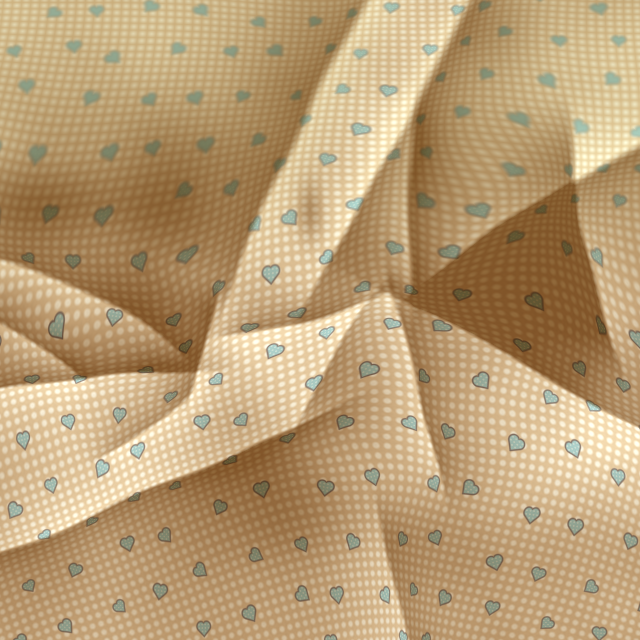
Reproduce this texture procedurally as a Shadertoy shader.

```glsl
// Draped cotton cloth printed with pale dots and small outlined teal hearts, lying in soft folds.
#define DOTS 66.0
#define DOT_RADIUS 0.30
#define HEARTS 11.3
#define HEART_SIZE 0.245
#define OUTLINE 0.05
#define CLOTH vec3(0.87, 0.745, 0.58)
#define DOT_COLOR vec3(0.96, 0.905, 0.81)
#define HEART_COLOR vec3(0.64, 0.74, 0.70)
#define LINE_COLOR vec3(0.51, 0.43, 0.38)
#define SHADOW_TINT vec3(0.63, 0.51, 0.36)
#define LIGHT_TINT vec3(1.08, 1.12, 1.15)

struct Drape { vec2 cloth; float light; };

vec2 hash2(vec2 p) {
    vec3 q = fract(p.xyx * vec3(0.1031, 0.1030, 0.0973));
    q += dot(q, q.yzx + 33.33);
    return fract((q.xx + q.yz) * q.zy);
}

float corner(vec2 cell, vec2 offset) {
    return dot(hash2(cell) * 2.0 - 1.0, offset);
}

// Gradient noise, roughly -0.7 to 0.7
float noise(vec2 p) {
    vec2 i = floor(p), f = fract(p), u = f * f * (3.0 - 2.0 * f), e = vec2(1, 0);
    return mix(mix(corner(i, f), corner(i + e, f - e), u.x),
               mix(corner(i + e.yx, f - e.yx), corner(i + 1.0, f - 1.0), u.x), u.y);
}

// Heart with its tip at the origin, about one unit tall
float heart(vec2 p) {
    p.x = abs(p.x);
    if (p.x + p.y > 1.0) return length(p - vec2(0.25, 0.75)) - 0.3536;
    vec2 notch = p - vec2(0, 1), side = p - 0.5 * max(p.x + p.y, 0.0);
    return sqrt(min(dot(notch, notch), dot(side, side))) * sign(p.x - p.y);
}

// Bowed crease from a to b: lit on its left, shaded and foreshortened on its right
void fold(inout Drape s, vec2 p, vec2 a, vec2 b, float bow, float litWidth, float darkWidth, float depth) {
    vec2 along = b - a, normal = normalize(vec2(-along.y, along.x));
    float t = dot(p - a, along) / dot(along, along), tc = clamp(t, 0.0, 1.0);
    float d = dot(p - a, normal) - 4.0 * bow * tc * (1.0 - tc);
    float ends = smoothstep(-0.12, 0.25, t) * (1.0 - smoothstep(0.75, 1.12, t));
    float lit = exp(-abs(d) / litWidth), dark = exp(-abs(d) / darkWidth);
    float crisp = 0.004 + 0.008 * smoothstep(0.4, 1.0, p.y);
    float side = smoothstep(-crisp, crisp, d);
    s.light += depth * ends * mix(-dark, 0.7 * lit, side);
    s.cloth += normal * d * depth * ends * mix(1.8 * dark, 0.7 * lit, side);
}

float glow(vec2 p, vec2 center, vec2 radius) {
    vec2 q = (p - center) / radius;
    return exp(-dot(q, q));
}

Drape drapery(vec2 p) {
    vec2 w = p + 0.014 * vec2(noise(p * 7.0), noise(p * 7.0 + 40.0));
    Drape s = Drape(p, 0.52 + 0.34 * noise(p * 4.0 + 9.0) + 0.12 * noise(p * 9.0));
    // Long raised tube
    fold(s, w, vec2(0.638, 1.1), vec2(0.345, 0.5), -0.022, 0.07, 0.08, 0.5);
    fold(s, w, vec2(0.47, 0.51), vec2(0.79, 1.1), 0.0, 0.04, 0.09, 0.6);
    fold(s, w, vec2(0.345, 0.55), vec2(0.295, 0.37), 0.0, 0.05, 0.06, 0.5);
    // Central peak and its arms
    fold(s, w, vec2(0.61, 0.547), vec2(0.34, 0.472), 0.012, 0.06, 0.04, 0.6);
    fold(s, w, vec2(1.1, 0.28), vec2(0.57, 0.56), 0.0, 0.08, 0.08, 0.55);
    fold(s, w, vec2(0.69, 0.22), vec2(0.60, 0.57), -0.012, 0.05, 0.05, 0.5);
    fold(s, w, vec2(0.46, 0.33), vec2(0.60, 0.56), 0.01, 0.08, 0.08, 0.42);
    fold(s, w, vec2(0.66, -0.1), vec2(0.58, 0.22), 0.0, 0.07, 0.08, 0.36);
    // Right side
    fold(s, w, vec2(0.63, 0.53), vec2(1.1, 0.82), 0.018, 0.07, 0.1, 0.6);
    fold(s, w, vec2(0.89, 0.82), vec2(0.97, 0.43), -0.02, 0.08, 0.09, 0.6);
    fold(s, w, vec2(0.645, 0.5), vec2(0.65, 0.86), 0.008, 0.04, 0.05, 0.45);
    // Left side
    fold(s, w, vec2(-0.1, 0.1), vec2(0.54, 0.375), -0.012, 0.06, 0.06, 0.55);
    fold(s, w, vec2(0.34, 0.42), vec2(-0.1, 0.375), -0.01, 0.07, 0.05, 0.6);
    fold(s, w, vec2(0.29, 0.44), vec2(-0.1, 0.61), -0.035, 0.04, 0.08, 0.5);
    fold(s, w, vec2(0.14, 0.4), vec2(-0.07, 0.53), -0.01, 0.03, 0.04, 0.45);
    fold(s, w, vec2(0.31, 0.4), vec2(0.15, 0.28), 0.01, 0.04, 0.04, 0.45);
    // Broad light and hollows
    s.light += 0.22 * glow(p, vec2(0.12, 0.95), vec2(0.35, 0.18));
    s.light += 0.25 * glow(p, vec2(0.92, 0.9), vec2(0.2, 0.12));
    s.light += 0.3 * glow(p, vec2(0.95, 0.28), vec2(0.2, 0.1));
    s.light -= 0.42 * glow(p, vec2(0.27, 0.7), vec2(0.1, 0.13));
    s.light -= 0.35 * glow(p, vec2(0.05, 0.68), vec2(0.18, 0.06));
    s.light -= 0.45 * glow(p, vec2(0.485, 0.67), vec2(0.02, 0.045));
    s.light -= 0.25 * glow(p, vec2(0.46, 0.22), vec2(0.12, 0.1));
    return s;
}

// The print bends over the peak and recedes toward the top
vec2 printCoord(vec2 p, vec2 cloth) {
    float x = cloth.x - 0.62, bend = sqrt(x * x + 0.02);
    float sway = 0.36 * (1.0 - smoothstep(0.1, 1.0, p.y));
    vec2 uv = cloth + sway * vec2(-x / bend * (cloth.y - 0.25), bend);
    uv += 0.03 * vec2(noise(p * 2.5 + 3.0), noise(p * 2.5 + 17.0));
    return vec2(uv.x - 0.5, uv.y) * (1.0 + vec2(0.12, 0.3) * uv.y);
}

void mainImage(out vec4 fragColor, in vec2 fragCoord) {
    vec2 p = fragCoord / iResolution.y;
    Drape s = drapery(p);
    vec2 uv = printCoord(p, s.cloth);
    float pixel = 0.6 * length(fwidth(uv));

    // Focus lies on the front and on the tube
    float tube = (p.x - 0.43 - 0.52 * (p.y - 0.53)) / 0.08;
    float blur = smoothstep(0.45, 0.85, p.y) * (1.0 - 0.6 * exp(-tube * tube));

    // Dot print
    float soft = pixel * DOTS + 0.06 + 0.22 * blur;
    float dotDist = length(fract(uv * DOTS) - 0.5) - DOT_RADIUS;
    vec3 color = mix(CLOTH, DOT_COLOR, 1.0 - smoothstep(-soft, soft, dotDist));

    // Staggered hearts, each shifted, turned and scaled
    vec2 q = uv * HEARTS;
    q.x += 0.5 * mod(floor(q.y), 2.0);
    vec2 cell = floor(q), rnd = hash2(cell + 71.0);
    float angle = 1.7 * (rnd.x - 0.5), size = HEART_SIZE * (0.9 + 0.2 * rnd.y);
    q = fract(q) - 0.5 - 0.35 * (hash2(cell + 13.0) - 0.5);
    q = mat2(cos(angle), sin(angle), -sin(angle), cos(angle)) * q / size + vec2(0, 0.55);
    float d = heart(q * vec2(1.1, 1)), edge = pixel * HEARTS / size + 0.2 * blur;
    float speck = 1.0 - smoothstep(-0.15, 0.15, length(fract(q * 4.0) - 0.5) - 0.25);
    vec3 fill = mix(HEART_COLOR, DOT_COLOR, 0.35 * speck * (1.0 - blur));
    vec3 ink = mix(fill, LINE_COLOR, smoothstep(-edge, edge, d + OUTLINE) * (1.0 - 0.7 * blur));
    color = mix(color, ink, 1.0 - smoothstep(-edge, edge, d - OUTLINE));

    // Weave, warm shadows and a yellower far end
    color *= 1.0 + 0.03 * (1.0 - blur) * noise(uv * DOTS * 3.5);
    color *= mix(vec3(1), vec3(0.98, 1.0, 0.95), blur);
    color *= mix(SHADOW_TINT, LIGHT_TINT, clamp(s.light, -0.1, 1.05));
    fragColor = vec4(clamp(color, 0.0, 1.0), 1.0);
}
```
